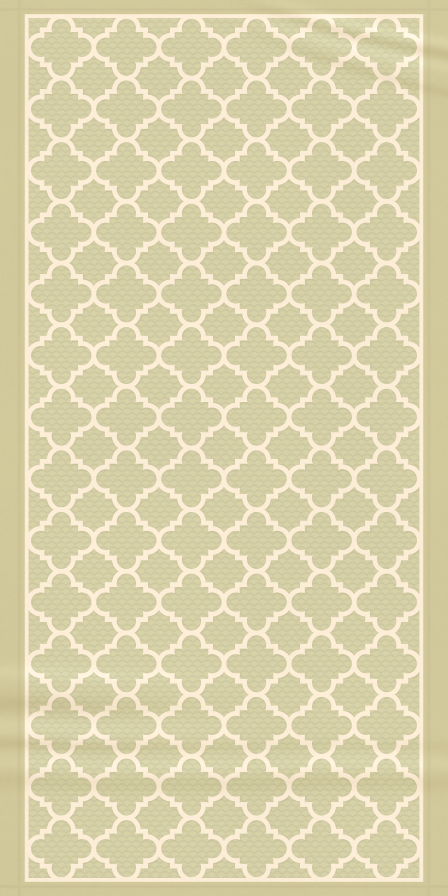
Give the GLSL for this pattern, as a WebGL 1 fragment shader.

```glsl
precision highp float;

uniform vec2 u_resolution;

const vec2 GRID = vec2(6.0, 14.0);
const vec2 PITCH = vec2(0.1453, 0.1376);
const vec2 FRAME = vec2(0.4405, 0.9640);
const vec3 GROUND = vec3(0.832, 0.812, 0.650);
const vec3 BORDER = vec3(0.822, 0.787, 0.607);
const vec3 CREAM = vec3(0.992, 0.932, 0.842);

float hash(vec2 p) {
  return fract(sin(dot(p, vec2(127.1, 311.7))) * 43758.5453);
}

float noise(vec2 p) {
  vec2 i = floor(p);
  vec2 f = fract(p);
  f = f * f * (3.0 - 2.0 * f);
  float low = mix(hash(i), hash(i + vec2(1.0, 0.0)), f.x);
  float high = mix(hash(i + vec2(0.0, 1.0)), hash(i + 1.0), f.x);
  return mix(low, high, f.y);
}

float boxDistance(vec2 p, vec2 halfSize) {
  vec2 d = abs(p) - halfSize;
  return max(d.x, d.y);
}

// Four round lobes around a box whose corners make the steps
float quatrefoil(vec2 p, vec2 pitch, float radius) {
  vec2 q = abs(p);
  vec2 reach = 0.5 * pitch - radius;
  float sideLobe = length(q - vec2(reach.x, 0.0)) - radius;
  float endLobe = length(q - vec2(0.0, reach.y)) - radius;
  return min(boxDistance(q, reach - 0.0030), min(sideLobe, endLobe));
}

float stroke(float d, float halfWidth, float pixel) {
  return 1.0 - smoothstep(-0.6 * pixel, 0.6 * pixel, abs(d) - halfWidth);
}

float trellis(vec2 p, vec2 pitch, float halfWidth, float pixel) {
  vec2 cell = (fract(p / pitch + 0.5 * GRID) - 0.5) * pitch;
  return stroke(quatrefoil(cell, pitch, 0.0268), halfWidth, pixel);
}

// Small scalloped rows of the weave
float weave(vec2 p, vec2 size) {
  vec2 q = p / size;
  float row = floor(q.y);
  float x = fract(q.x + 0.5 * mod(row, 2.0)) - 0.5;
  float arch = fract(q.y) - 0.75 + 2.0 * x * x;
  return exp(-20.0 * arch * arch);
}

float crease(float d, float width) {
  return exp(-d * d / (width * width));
}

// Soft folds: bands low across the cloth, slanted ones in the top right
float folds(vec2 p) {
  float bend = 0.012 * (noise(vec2(p.x * 4.0, 3.0)) - 0.5);
  float y = p.y + bend;
  float leftFade = 1.0 - smoothstep(0.0, 0.65, p.x);
  float shade = leftFade * (0.040 * crease(y - 0.495, 0.018)
    - 0.060 * crease(y - 0.425, 0.022) + 0.035 * crease(y - 0.375, 0.018));
  shade -= mix(0.025, 0.055, leftFade) * crease(y - 0.335, 0.013);
  shade += 0.025 * crease(y - 0.295, 0.016);
  shade -= 0.040 * crease(y - 0.252, 0.020);

  float x = p.x - 0.5;
  float slant = p.y - 2.0 + 0.36 * x - 0.20 * x * x;
  float rightFade = smoothstep(0.45, 0.80, p.x);
  shade += rightFade * (0.045 * crease(slant - 0.035, 0.013)
    - 0.055 * crease(slant - 0.008, 0.012) + 0.040 * crease(slant + 0.020, 0.014)
    - 0.045 * crease(slant + 0.048 + 0.06 * x, 0.012));
  return shade;
}

void main() {
  vec2 p = gl_FragCoord.xy / u_resolution * vec2(1.0, 2.0);
  float pixel = 1.0 / u_resolution.x;
  vec2 centred = p - vec2(0.5, 1.0);
  float frame = boxDistance(centred, FRAME);
  float inside = 1.0 - smoothstep(-pixel, pixel, frame);

  // Woven field and plain border
  vec3 field = GROUND * (1.012 - 0.048 * weave(p, vec2(0.0210, 0.0115)));
  vec3 color = mix(BORDER, field, inside);

  // Stitched seams in the border
  float seam = min(abs(abs(centred.x) - 0.457), abs(abs(centred.y) - 0.979));
  color *= 1.0 - 0.035 * crease(seam, 0.0035) * (1.0 - inside);

  // Raised trellis with a faint shadow, then the frame
  float shadow = trellis(centred + vec2(-0.001, 0.002), PITCH, 0.0065, 3.0 * pixel);
  color *= 1.0 - 0.030 * shadow * inside;
  color = mix(color, CREAM, trellis(centred, PITCH, 0.0053, pixel) * inside);
  color = mix(color, CREAM, stroke(frame, 0.0043, pixel));

  // Cloth wear
  float grain = 0.012 * (noise(p * vec2(180.0, 220.0)) - 0.5);
  float tone = 0.012 * (noise(p * 5.0) - 0.5);
  color *= 1.0 + grain + tone + folds(p) * vec3(0.8, 1.0, 1.5);
  gl_FragColor = vec4(clamp(color, 0.0, 1.0), 1.0);
}
```
